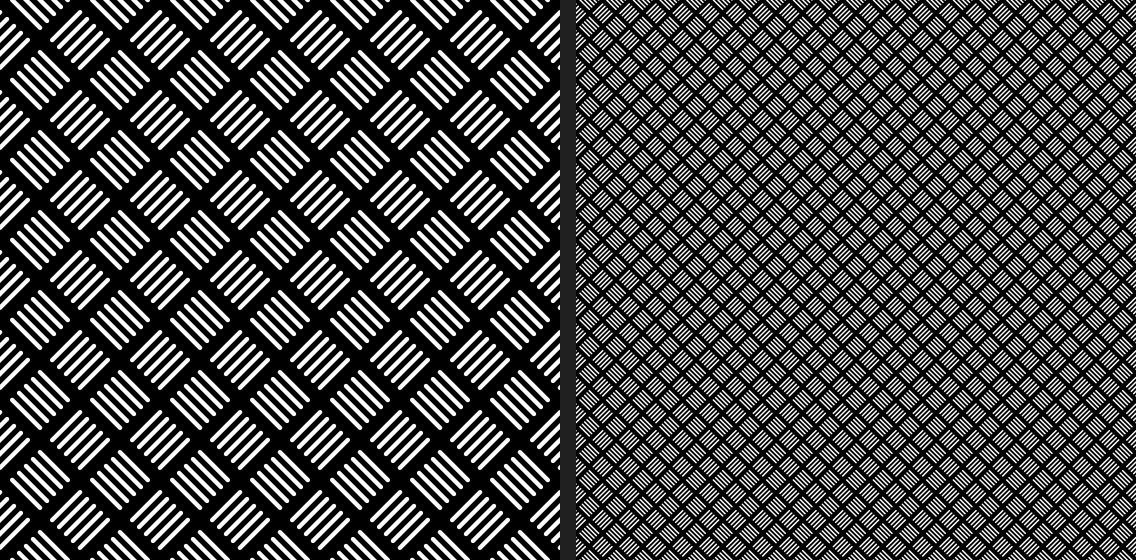
Left, the tile; right, the same tile 3 across and 3 down.
Reproduce this pattern procedurally as a Shadertoy shader.

```glsl
const float REPEATS = 7.0;
const float BAR_SPACING = 0.1225;
const float BAR_HALF_LENGTH = 0.246;
const float BAR_RADIUS = 0.0275;
const float OUTER_BAR = 2.0; // bars on each side of the middle one
const vec3 GROUND = vec3(0.0);
const vec3 BAR_COLOUR = vec3(0.992);

// Offset from the nearest point of the unit lattice
vec2 wrapCell(vec2 p) {
    return p - floor(p + 0.5);
}

// Coordinates along and across a diagonal direction
vec2 toAxes(vec2 p, vec2 direction) {
    return vec2(dot(p, direction), dot(p, vec2(-direction.y, direction.x)));
}

// Distance to a stack of parallel round-ended bars lying along x
float barStack(vec2 p, float spacing, float halfLength, float radius) {
    float index = clamp(floor(p.y / spacing + 0.5), -OUTER_BAR, OUTER_BAR);
    p.y -= index * spacing;
    p.x -= clamp(p.x, -halfLength, halfLength);
    return length(p) - radius;
}

// One lattice of bar stacks, all facing the same way
float stackLattice(vec2 p, vec2 centre, vec2 direction) {
    vec2 local = toAxes(wrapCell(p - centre), normalize(direction));
    return barStack(local, BAR_SPACING, BAR_HALF_LENGTH, BAR_RADIUS);
}

void mainImage(out vec4 fragColor, in vec2 fragCoord) {
    vec2 p = fragCoord / iResolution.xy * REPEATS;
    float pixel = REPEATS / min(iResolution.x, iResolution.y);

    // Two interleaved lattices with opposite diagonals
    float rising = stackLattice(p, vec2(0.0, 0.5), vec2(1.0, 1.0));
    float falling = stackLattice(p, vec2(0.5, 0.0), vec2(1.0, -1.0));
    float dist = min(rising, falling);

    // Edge coverage over one pixel
    float coverage = clamp(0.5 - dist / pixel, 0.0, 1.0);
    fragColor = vec4(mix(GROUND, BAR_COLOUR, coverage), 1.0);
}
```
